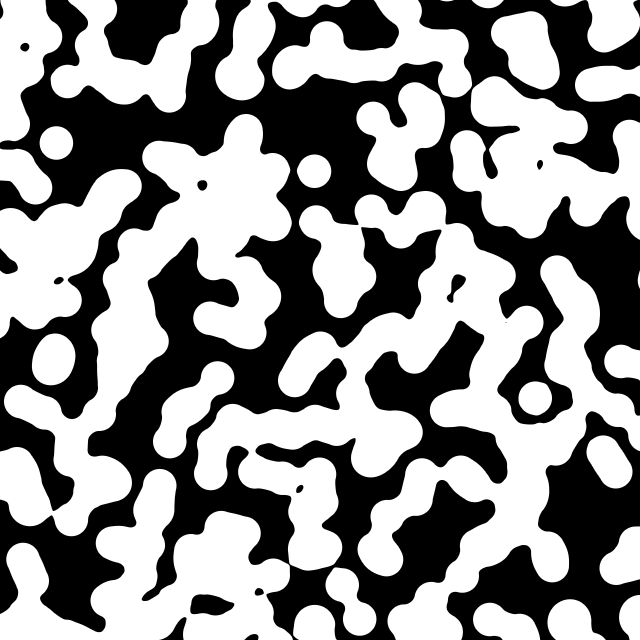
Write a WebGL 1 fragment shader that draws this texture.

```glsl
precision highp float;
// White metaballs on black: equal soft dots, scattered at random in a
// 10 x 10 cell grid, are summed and cut at a threshold, so that near
// dots fuse into necked blobs while lone ones stay small discs.

uniform vec2 u_resolution;

const float CELLS = 10.0;
const float REACH = 0.43;      // dot support in cells, below one half
const float THRESHOLD = 0.397;

// Random position (xy) and presence (z) of one candidate dot.
vec3 hashDot(vec2 cell, float index) {
  vec3 seed = vec3(cell, index) + 3.7;
  vec3 mixed = vec3(dot(seed, vec3(127.1, 311.7, 74.7)),
                    dot(seed, vec3(269.5, 183.3, 246.1)),
                    dot(seed, vec3(113.5, 271.9, 124.6)));
  return fract(sin(mixed) * 43758.55);
}

// Summed dot field: gradient in xy, value in z.
vec3 dotField(vec2 p) {
  vec2 corner = floor(p - 0.5);
  vec3 field = vec3(0.0);
  for (int y = 0; y < 2; y++) {
    for (int x = 0; x < 2; x++) {
      vec2 cell = corner + vec2(float(x), float(y));
      for (int i = 0; i < 6; i++) {
        vec3 h = hashDot(cell, float(i));
        vec2 offset = p - cell - h.xy;
        float falloff = max(1.0 - dot(offset, offset) / (REACH * REACH), 0.0);
        vec2 slope = -4.0 * falloff * offset / (REACH * REACH);
        field += step(h.z, 0.5) * vec3(slope, falloff * falloff);
      }
    }
  }
  return field;
}

void main() {
  float canvasSize = min(u_resolution.x, u_resolution.y);
  vec3 field = dotField(gl_FragCoord.xy / canvasSize * CELLS);

  // Signed distance to the contour in pixels gives a one-pixel edge.
  float pixelStep = max(length(field.xy), 0.001) * CELLS / canvasSize;
  float white = clamp(0.5 + (field.z - THRESHOLD) / pixelStep, 0.0, 1.0);
  gl_FragColor = vec4(vec3(white), 1.0);
}
```
